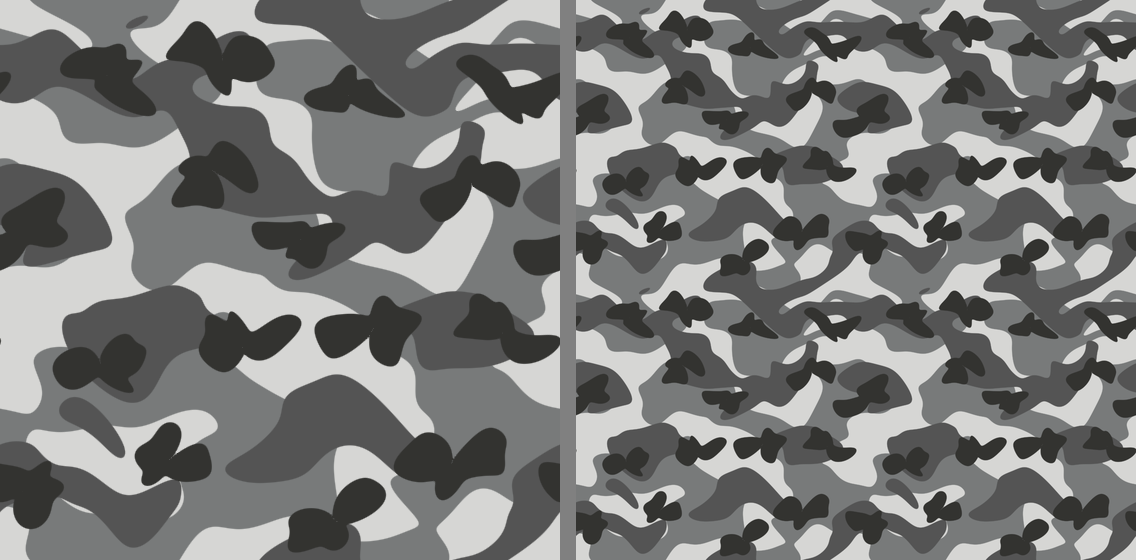
Left: one tile. Right: repeated 2 by 2.
Write a WebGL 2 fragment shader that draws this pattern.

```glsl
#version 300 es
precision highp float;

// Seamless four-tone grey camouflage: mid and dark patches over a light ground
// threshold sums of whole-number waves; black splats are lobed polar shapes on
// a wrapping cell grid. Gentle area-preserving shears bend every layer.

uniform vec2 u_resolution;
out vec4 fragColor;

const float TAU = 6.2831853;

const vec3 LIGHT = vec3(0.84, 0.84, 0.83);
const vec3 MID   = vec3(0.47, 0.48, 0.48);
const vec3 DARK  = vec3(0.33, 0.33, 0.33);
const vec3 BLACK = vec3(0.20, 0.20, 0.19);

float hash(vec3 p) {
    p = fract(p * vec3(0.1031, 0.1030, 0.0973));
    p += dot(p, p.yzx + 33.33);
    return fract((p.x + p.y) * p.z);
}

// Alternating x and y shears at 2, 4 and 6 whole cycles per tile.
vec2 shearWarp(vec2 p, float strength, float seed) {
    for (int i = 1; i <= 3; i++) {
        float freq = 2.0 * float(i);
        float amp = strength / (TAU * freq);
        p.x += amp * sin(TAU * (freq * p.y + hash(vec3(freq, 1.0, seed))));
        p.y += amp * sin(TAU * (freq * p.x + hash(vec3(freq, 2.0, seed))));
    }
    return p;
}

// Random-phase waves near one frequency, scaled to unit variance.
// Only half of the wave plane is summed, since the other half repeats it.
float waveField(vec2 p, float freq, float stretch, float seed) {
    float sum = 0.0;
    float power = 0.0;
    for (int ky = 1; ky <= 6; ky++) {
        for (int kx = -4; kx <= 4; kx++) {
            vec2 k = vec2(kx, ky);
            float offset = length(k * vec2(stretch, 1.0)) - freq;
            float weight = exp(-offset * offset);
            if (weight < 0.02) continue;
            sum += weight * cos(TAU * (dot(k, p) + hash(vec3(k, seed))));
            power += 0.5 * weight * weight;
        }
    }
    return sum * inversesqrt(power);
}

// Broad patches with a finer octave that grows rounded lobes on their rims.
float patchField(vec2 p, float freq, float stretch, float seed) {
    const float LOBES = 0.36;
    vec2 q = shearWarp(p, 0.32, seed);
    float broad = waveField(q, freq, stretch, seed);
    float fine = waveField(2.0 * q, freq, stretch, seed + 5.0);
    return (broad + LOBES * fine) * inversesqrt(1.0 + LOBES * LOBES);
}

// One splat around the origin: positive inside, radius modulated by angle.
float splat(vec2 d, float radius, vec3 id) {
    float angle = atan(d.y, d.x);
    float tilt = 3.8 * (hash(id + 1.0) - 0.5);
    float rim = 1.0 + 0.38 * cos(2.0 * angle + tilt)
                    + 0.25 * cos(3.0 * angle + TAU * hash(id + 2.0))
                    + 0.18 * cos(5.0 * angle + TAU * hash(id + 3.0));
    return rim - length(d) / radius;
}

// Smooth union of jittered splats, one per cell, in staggered wrapping rows.
float splatField(vec2 p, float cells, float radius, float seed) {
    const float SHARPNESS = 8.0;
    vec2 grid = shearWarp(p, 0.3, seed) * cells;
    vec2 base = floor(grid);
    float sum = 0.0;
    for (int y = -1; y <= 1; y++) {
        for (int x = -1; x <= 1; x++) {
            vec2 cell = base + vec2(x, y);
            vec3 id = vec3(mod(cell, cells), seed);
            vec2 jitter = vec2(hash(id), hash(id + 7.0)) - 0.5;
            float stagger = 0.5 * mod(id.y, 2.0) - 0.25;
            vec2 center = cell + 0.5 + 0.34 * jitter + vec2(stagger, 0.0);
            float size = radius * mix(0.84, 1.16, hash(id + 9.0));
            vec2 d = (grid - center) * vec2(0.9, 1.111);
            sum += exp(SHARPNESS * splat(d, size, id));
        }
    }
    return log(sum) / SHARPNESS;
}

// Antialiased coverage of the region where the field exceeds the threshold.
float coverage(float field, float threshold) {
    float slope = length(vec2(dFdx(field), dFdy(field)));
    return clamp(0.5 + (field - threshold) / max(slope * 1.3, 1e-5), 0.0, 1.0);
}

void main() {
    vec2 uv = gl_FragCoord.xy / u_resolution;

    // Patch thresholds are normal quantiles of the area to cover.
    float mid = coverage(patchField(uv, 3.9, 1.5, 11.0), -0.12);
    float dark = coverage(patchField(uv, 4.1, 1.5, 23.0), 0.40);
    float black = coverage(splatField(uv, 4.0, 0.232, 37.0), 0.0);

    vec3 color = mix(LIGHT, MID, mid);
    color = mix(color, DARK, dark);
    color = mix(color, BLACK, black);
    fragColor = vec4(color, 1.0);
}
```
